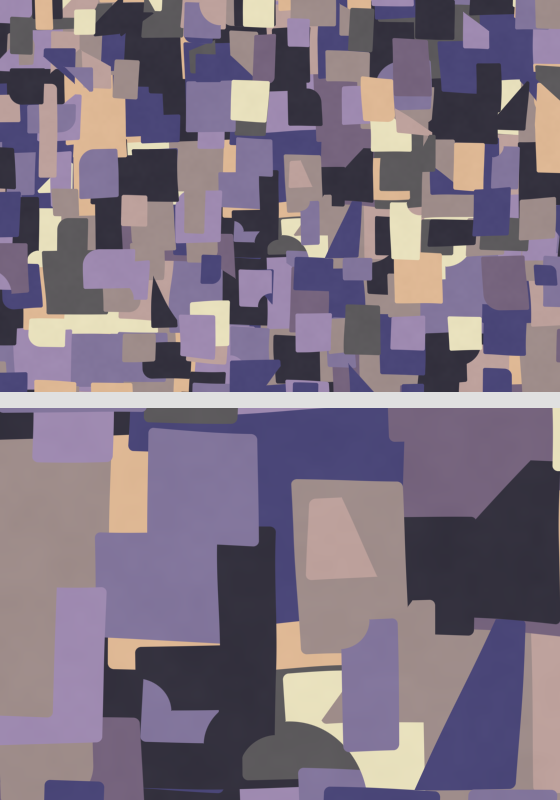
Top: the whole. Bottom: its middle third, enlarged.
Write a Shadertoy shader that draws this pattern.

```glsl
// Paper-cut collage of overlapping upright blocks in indigo, mauve, taupe and cream.

// Palette, with the upper end of each colour's share of the area
const int COLOURS = 10;
const vec3 PALETTE[COLOURS] = vec3[COLOURS](
    vec3(0.20, 0.19, 0.24),   // charcoal
    vec3(0.62, 0.55, 0.54),   // taupe
    vec3(0.29, 0.275, 0.47),  // indigo
    vec3(0.91, 0.88, 0.74),   // cream
    vec3(0.51, 0.46, 0.61),   // purple
    vec3(0.36, 0.35, 0.36),   // grey
    vec3(0.87, 0.72, 0.58),   // peach
    vec3(0.46, 0.39, 0.49),   // plum
    vec3(0.74, 0.63, 0.61),   // rose
    vec3(0.62, 0.54, 0.69));  // lilac
const float SHARE_END[COLOURS] = float[COLOURS](
    0.17, 0.29, 0.45, 0.53, 0.64, 0.71, 0.79, 0.84, 0.90, 1.0);

// Layers from back to front; block half sizes are fractions of a cell
const int LAYERS = 6;
const vec2 CELL[LAYERS] = vec2[LAYERS](
    vec2(0.13, 0.16), vec2(0.21, 0.24), vec2(0.12, 0.15),
    vec2(0.13, 0.14), vec2(0.19, 0.29), vec2(0.15, 0.16));
const vec2 HALF_MIN[LAYERS] = vec2[LAYERS](
    vec2(0.75), vec2(0.20, 0.18), vec2(0.24, 0.24),
    vec2(0.20, 0.22), vec2(0.05, 0.20), vec2(0.16, 0.16));
const vec2 HALF_MAX[LAYERS] = vec2[LAYERS](
    vec2(0.95), vec2(0.48, 0.50), vec2(0.52, 0.58),
    vec2(0.50, 0.52), vec2(0.14, 0.46), vec2(0.34, 0.42));
const float PRESENCE[LAYERS] = float[LAYERS](1.0, 0.65, 0.75, 0.60, 0.45, 0.50);

const float JITTER = 0.4;          // spread of block centres, in cells
const float SKEW = 0.11;           // lean of block sides
const float CORNER = 0.005;        // usual corner radius
const float ROUND_CHANCE = 0.28;   // blocks with one wide corner
const float SLANT_CHANCE = 0.20;   // blocks cut by a slanted line
const float BITE_CHANCE = 0.12;    // blocks cut by an arc
const float WOBBLE = 0.009;        // hand-cut waviness of edges
const float MOTTLE = 0.022;        // faint paint texture

vec3 hash3(vec3 p) {
    p = fract(p * vec3(0.1031, 0.1030, 0.0973));
    p += dot(p, p.yxz + 33.33);
    return fract((p.xxy + p.yxx) * p.zyx);
}

float noise(vec2 p) {
    vec2 i = floor(p), f = fract(p);
    f = f * f * (3.0 - 2.0 * f);
    vec2 e = vec2(0.0, 1.0);
    return mix(mix(hash3(vec3(i, 7.0)).x, hash3(vec3(i + e.yx, 7.0)).x, f.x),
               mix(hash3(vec3(i + e.xy, 7.0)).x, hash3(vec3(i + e.yy, 7.0)).x, f.x), f.y);
}

vec3 pickColour(float k) {
    for (int i = 0; i < COLOURS; i++)
        if (k < SHARE_END[i]) return PALETTE[i];
    return PALETTE[0];
}

// Signed distance to a leaning block, maybe with a wide corner or a cut
float blockDistance(vec2 p, vec2 halfSize, vec3 seed, bool mayCut) {
    vec3 lean = hash3(seed + 11.0), style = hash3(seed + 23.0), cut = hash3(seed + 37.0);
    p += p.yx * (lean.xy - 0.5) * SKEW;
    vec2 side = sign(cut.xy - 0.5);
    float shortSide = min(halfSize.x, halfSize.y);
    float radius = min(CORNER, shortSide);
    if (style.x < ROUND_CHANCE && mayCut && all(greaterThan(p * side, vec2(0.0))))
        radius = shortSide * mix(0.5, 1.0, cut.z);
    vec2 q = abs(p) - halfSize + radius;
    float d = length(max(q, 0.0)) + min(max(q.x, q.y), 0.0) - radius;
    if (mayCut && style.y < SLANT_CHANCE) {
        vec2 normal = normalize(side * mix(vec2(0.4), vec2(1.0), lean.zx));
        d = max(d, dot(p, normal) - shortSide * 0.4 * cut.z);
    }
    if (mayCut && style.z < BITE_CHANCE)
        d = max(d, shortSide * mix(0.8, 1.3, cut.z) - length(p - side * halfSize));
    return d;
}

void mainImage(out vec4 fragColor, in vec2 fragCoord) {
    vec2 uv = fragCoord / iResolution.y;
    float edge = 0.8 / iResolution.y;
    vec2 pos = uv + WOBBLE * (vec2(noise(uv * 9.0), noise(uv * 9.0 + 40.0)) - 0.5);
    vec3 colour = PALETTE[0];

    for (int layer = 0; layer < LAYERS; layer++) {
        float depth = float(layer);
        vec2 cell = CELL[layer];
        vec2 grid = pos / cell + vec2(20.37, 20.61) * (depth + 1.0);
        vec2 home = floor(grid);
        for (int y = -1; y <= 1; y++)
        for (int x = -1; x <= 1; x++) {
            vec2 id = home + vec2(x, y);
            vec3 seed = vec3(id, depth * 17.0 + 3.0);
            vec3 place = hash3(seed), form = hash3(seed + 5.0);
            if (place.z > PRESENCE[layer]) continue;
            vec2 centre = id + 0.5 + (place.xy - 0.5) * JITTER;
            vec2 halfSize = mix(HALF_MIN[layer], HALF_MAX[layer], form.xy) * cell;
            float d = blockDistance((grid - centre) * cell, halfSize, seed, layer > 0);
            // Golden steps keep the shares even and neighbours distinct
            float k = fract(dot(id, vec2(0.618, 0.755)) + depth * 0.37 + form.z * 0.35);
            colour = mix(colour, pickColour(k), 1.0 - smoothstep(-edge, edge, d));
        }
    }

    // Faint mottling of the paint
    float grain = 0.6 * noise(uv * 28.0) + 0.4 * noise(uv * 90.0) - 0.5;
    fragColor = vec4(colour + MOTTLE * grain, 1.0);
}
```
